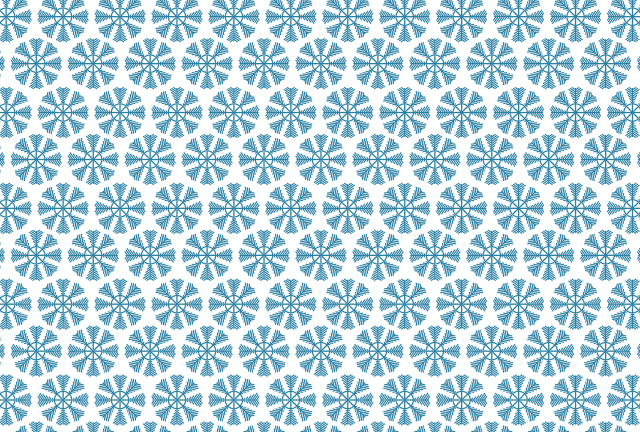
Write a Shadertoy shader that draws this pattern.

```glsl
// Rows of blue eight-armed snowflakes on white, staggered from row to row.
// Two lattices of flakes are laid over each other; each flake folds the plane
// into one arm, drawn as distances to a spoke, a hub ring and feathered barbs.

float segmentDistance(vec2 p, vec2 a, vec2 b) {
    vec2 ap = p - a, ab = b - a;
    return length(ap - ab * clamp(dot(ap, ab) / dot(ab, ab), 0.0, 1.0));
}

// Offset from the nearest lattice point, measured in flake radii.
vec2 latticeOffset(vec2 p, vec2 origin) {
    vec2 period = vec2(1.0, 1.683);
    vec2 q = p - origin;
    return (q - period * round(q / period)) / 0.446;
}

// Signed distance to a snowflake of radius one.
float snowflake(vec2 p) {
    // Fold all eight arms, and both sides of each, onto the positive x axis.
    float sector = radians(45.0);
    float angle = atan(p.y, p.x + 1e-6);
    angle = mod(angle + 0.5 * sector, sector) - 0.5 * sector;
    float radius = length(p);
    vec2 arm = radius * vec2(cos(angle), abs(sin(angle)));

    // Spoke and hub ring.
    float d = segmentDistance(arm, vec2(0.0), vec2(0.94, 0.0)) - 0.026;
    d = min(d, abs(radius - 0.34) - 0.024);

    // Barbs lean outward, lengthen along the spoke, then shorten at the tip.
    for (int i = 0; i < 7; i++) {
        float k = float(i);
        float root = 0.38 + 0.085 * k;
        float reach = min(0.06 + 0.05 * k, 0.52 - 0.065 * k);
        vec2 tip = vec2(root + 0.7 * reach, reach);
        d = min(d, segmentDistance(arm, vec2(root, 0.0), tip) - 0.023);
    }
    return d;
}

void mainImage(out vec4 fragColor, in vec2 fragCoord) {
    // One unit is the spacing between flakes in a row; y runs down from the top.
    float unitsPerPixel = 11.24 / iResolution.x;
    vec2 p = vec2(fragCoord.x, iResolution.y - fragCoord.y) * unitsPerPixel;

    // Main rows and the shifted rows between them.
    float d = min(snowflake(latticeOffset(p, vec2(0.108, 0.293))),
                  snowflake(latticeOffset(p, vec2(0.637, 1.118))));

    float pixel = unitsPerPixel / 0.446;
    float ink = clamp(0.5 - d / pixel, 0.0, 1.0);
    vec3 paper = vec3(0.995, 1.0, 1.0);
    vec3 blue = vec3(0.17, 0.50, 0.64);
    fragColor = vec4(mix(paper, blue, ink), 1.0);
}
```
